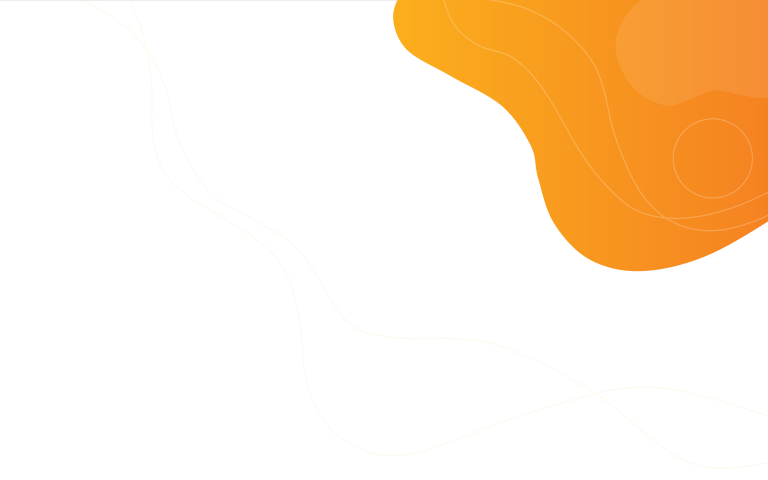
Write a Shadertoy shader that draws this background.

```glsl
// A white page with an orange blob in the upper right corner and fine wavy contours.
// Smooth splines give signed distances, which are used both as fills and as hairlines.
// Lengths are in canvas heights, with the origin at the lower left.

const vec3 PAPER = vec3(1.0);
const vec3 AMBER = vec3(0.985, 0.685, 0.11);
const vec3 TANGERINE = vec3(0.96, 0.51, 0.13);
const vec3 CONTOUR_COLOR = vec3(0.98, 0.77, 0.38);
const vec2 GRADIENT_SPAN = vec2(0.82, 1.60);
const float HIGHLIGHT_OPACITY = 0.09;
const float INNER_LINE_OPACITY = 0.25;
const float OUTER_LINE_OPACITY = 0.11;
const float LINE_WIDTH = 0.0022;
const float TOP_RULE_OPACITY = 0.07;
const vec2 RING_CENTER = vec2(1.485, 0.670);
const float RING_RADIUS = 0.0825;

// Control points of the splines
const int KNOTS = 14;
const int STEPS = 8;
const vec2 BLOB[KNOTS] = vec2[](
    vec2(0.885, 1.063), vec2(0.840, 1.021), vec2(0.819, 0.962), vec2(0.848, 0.896),
    vec2(0.938, 0.842), vec2(1.046, 0.779), vec2(1.106, 0.696), vec2(1.121, 0.629),
    vec2(1.154, 0.535), vec2(1.227, 0.460), vec2(1.333, 0.435), vec2(1.467, 0.465),
    vec2(1.615, 0.548), vec2(1.771, 0.656));
const vec2 HIGHLIGHT[KNOTS] = vec2[](
    vec2(1.438, 1.083), vec2(1.365, 1.025), vec2(1.317, 0.983), vec2(1.290, 0.942),
    vec2(1.283, 0.900), vec2(1.296, 0.852), vec2(1.331, 0.806), vec2(1.390, 0.780),
    vec2(1.444, 0.796), vec2(1.488, 0.812), vec2(1.538, 0.803), vec2(1.583, 0.796),
    vec2(1.635, 0.798), vec2(1.708, 0.823));
const vec2 INNER_LEFT[KNOTS] = vec2[](
    vec2(0.912, 1.052), vec2(0.923, 1.004), vec2(0.948, 0.946), vec2(0.996, 0.906),
    vec2(1.062, 0.883), vec2(1.110, 0.842), vec2(1.154, 0.779), vec2(1.208, 0.685),
    vec2(1.260, 0.617), vec2(1.325, 0.562), vec2(1.410, 0.545), vec2(1.510, 0.562),
    vec2(1.615, 0.606), vec2(1.729, 0.667));
const vec2 INNER_RIGHT[KNOTS] = vec2[](
    vec2(0.938, 1.012), vec2(1.025, 1.000), vec2(1.104, 0.979), vec2(1.177, 0.935),
    vec2(1.233, 0.873), vec2(1.258, 0.812), vec2(1.275, 0.738), vec2(1.300, 0.667),
    vec2(1.338, 0.594), vec2(1.390, 0.544), vec2(1.454, 0.521), vec2(1.525, 0.525),
    vec2(1.615, 0.558), vec2(1.729, 0.625));
const vec2 OUTER_UPPER[KNOTS] = vec2[](
    vec2(0.125, 1.019), vec2(0.208, 0.981), vec2(0.290, 0.917), vec2(0.342, 0.825),
    vec2(0.373, 0.706), vec2(0.440, 0.596), vec2(0.533, 0.540), vec2(0.625, 0.477),
    vec2(0.721, 0.333), vec2(0.817, 0.297), vec2(1.021, 0.285), vec2(1.229, 0.188),
    vec2(1.438, 0.035), vec2(1.635, 0.040));
const vec2 OUTER_LOWER[KNOTS] = vec2[](
    vec2(0.254, 1.031), vec2(0.294, 0.942), vec2(0.315, 0.833), vec2(0.321, 0.702),
    vec2(0.369, 0.610), vec2(0.533, 0.502), vec2(0.596, 0.431), vec2(0.625, 0.329),
    vec2(0.642, 0.192), vec2(0.708, 0.090), vec2(0.844, 0.052), vec2(1.104, 0.140),
    vec2(1.354, 0.194), vec2(1.635, 0.123));

vec2 catmullRom(vec2 a, vec2 b, vec2 c, vec2 d, float t) {
    return b + 0.5 * t * (c - a + t * (2.0 * a - 5.0 * b + 4.0 * c - d
        + t * (3.0 * (b - c) + d - a)));
}

// Distance to a spline, negative where a ray to the left crosses it an odd number of times
float splineDistance(vec2 p, vec2 knots[KNOTS]) {
    float nearest = 1e6;
    float side = 1.0;
    vec2 start = knots[0];
    for (int i = 0; i < KNOTS - 1; i++) {
        vec2 before = knots[max(i - 1, 0)];
        vec2 after = knots[min(i + 2, KNOTS - 1)];
        for (int j = 1; j <= STEPS; j++) {
            vec2 end = catmullRom(before, knots[i], knots[i + 1], after, float(j) / float(STEPS));
            vec2 edge = end - start;
            vec2 toPoint = p - start;
            vec2 gap = toPoint - edge * clamp(dot(toPoint, edge) / dot(edge, edge), 0.0, 1.0);
            nearest = min(nearest, dot(gap, gap));
            if ((start.y > p.y) != (end.y > p.y) && toPoint.x > toPoint.y * edge.x / edge.y)
                side = -side;
            start = end;
        }
    }
    return side * sqrt(nearest);
}

float fillMask(float d, float pixel) {
    return clamp(0.5 - d / pixel, 0.0, 1.0);
}

// Hairline that fades instead of vanishing when thinner than a pixel
float lineMask(float d, float pixel) {
    float width = max(LINE_WIDTH, pixel);
    return fillMask(abs(d) - 0.5 * width, pixel) * LINE_WIDTH / width;
}

void mainImage(out vec4 fragColor, in vec2 fragCoord) {
    float pixel = 1.0 / iResolution.y;
    vec2 p = fragCoord * pixel;

    // Page with a faint top rule and two pale contours
    vec3 color = PAPER * (1.0 - TOP_RULE_OPACITY * fillMask(1.0 - LINE_WIDTH - p.y, pixel));
    float outerLines = max(lineMask(splineDistance(p, OUTER_UPPER), pixel),
                           lineMask(splineDistance(p, OUTER_LOWER), pixel));
    color = mix(color, CONTOUR_COLOR, OUTER_LINE_OPACITY * outerLines);

    // Blob with its highlight, contours and ring
    float blobMask = fillMask(splineDistance(p, BLOB), pixel);
    if (blobMask > 0.0) {
        float blend = (p.x - GRADIENT_SPAN.x) / (GRADIENT_SPAN.y - GRADIENT_SPAN.x);
        vec3 blob = mix(AMBER, TANGERINE, clamp(blend, 0.0, 1.0));
        blob = mix(blob, PAPER, HIGHLIGHT_OPACITY * fillMask(splineDistance(p, HIGHLIGHT), pixel));
        float innerLines = max(lineMask(splineDistance(p, INNER_LEFT), pixel),
                               lineMask(splineDistance(p, INNER_RIGHT), pixel));
        innerLines = max(innerLines, lineMask(length(p - RING_CENTER) - RING_RADIUS, pixel));
        blob = mix(blob, PAPER, INNER_LINE_OPACITY * innerLines);
        color = mix(color, blob, blobMask);
    }
    fragColor = vec4(color, 1.0);
}
```
